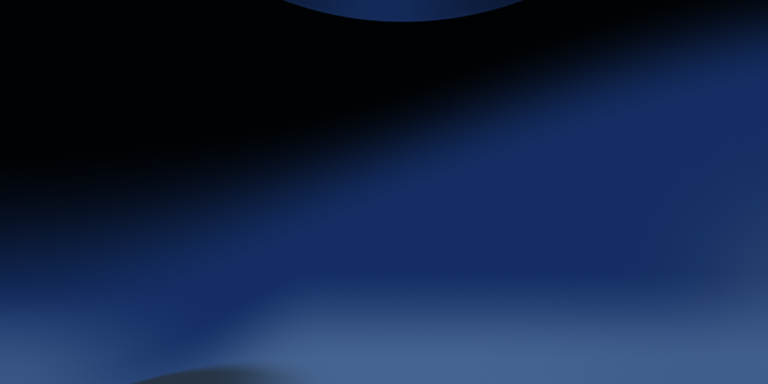
This background is drawn by a Shadertoy shader. Its source:

```glsl
// Night-blue gradient: a soft slanting shadow over a blue field, pale haze
// along the bottom with a dark mound, and a dim disc hanging from the top.
// Layers are blended from smooth masks; a sine hash dithers the gradients.

const vec3 NIGHT = vec3(0.0, 0.005, 0.01);
const vec3 BLUE  = vec3(0.078, 0.180, 0.390);
const vec3 HAZE  = vec3(0.285, 0.405, 0.580);
const vec3 SLATE = vec3(0.225, 0.330, 0.470);
const vec3 MOUND = vec3(0.150, 0.205, 0.270);
const vec3 DISC  = vec3(0.075, 0.165, 0.350);

float hash(vec2 p) {
    return fract(sin(dot(p, vec2(127.1, 311.7))) * 43758.5453);
}

// 1 below the edge, 0 above it, with a soft band of the given half width
float below(float y, float edge, float halfWidth) {
    return 1.0 - smoothstep(edge - halfWidth, edge + halfWidth, y);
}

// Soft elliptical glow, 1 at its centre
float glow(vec2 p, vec2 centre, vec2 radius) {
    vec2 d = (p - centre) / radius;
    return exp(-dot(d, d));
}

// Blue field rising to the right beneath the shadow
vec3 slopeField(vec2 p) {
    float edge = 0.37 + 0.60 * smoothstep(-0.1, 2.4, p.x);
    float softness = mix(0.25, 0.15, smoothstep(0.0, 1.1, p.x));
    return mix(NIGHT, BLUE, below(p.y, edge, softness));
}

// Pale haze: a broad bank, a fainter left bank and a dim right margin
vec3 addHaze(vec3 base, vec2 p) {
    float bankEdge = 0.18 - 0.26 * (1.0 - smoothstep(0.25, 0.85, p.x));
    float bank = below(p.y, bankEdge, 0.13);
    float left = below(p.y, 0.15, 0.13) * (1.0 - smoothstep(0.0, 0.65, p.x));
    float right = glow(p, vec2(2.08, 0.22), vec2(0.24, 0.25));
    base = mix(base, SLATE, 0.55 * right);
    base = mix(base, HAZE, 0.68 * left);
    return mix(base, HAZE, bank * mix(0.94, 0.80, smoothstep(1.2, 2.0, p.x)));
}

// Dark mound, crisp on its left shoulder and dissolving to the right
vec3 addMound(vec3 base, vec2 p) {
    float crest = 0.046 - 0.52 * (p.x - 0.64) * (p.x - 0.64);
    float softness = mix(0.006, 0.035, smoothstep(0.42, 0.8, p.x));
    float fade = 1.0 - smoothstep(0.52, 0.88, p.x);
    return mix(base, MOUND, below(p.y, crest, softness) * fade);
}

// Large disc of which only the lowest part is visible
vec3 addDisc(vec3 base, vec2 p, float pixel) {
    float d = length(p - vec2(1.05, 1.839)) - 0.896;
    float shade = 0.55 + 0.45 * glow(p, vec2(1.0, 1.0), vec2(0.22, 0.2));
    float rim = exp(-abs(d + 0.004) / 0.004);
    vec3 surface = DISC * shade + 0.03 * rim * HAZE;
    return mix(base, surface, 1.0 - smoothstep(-pixel, pixel, d));
}

void mainImage(out vec4 fragColor, in vec2 fragCoord) {
    vec2 p = fragCoord / iResolution.xy * vec2(2.0, 1.0);
    float pixel = 1.0 / iResolution.y;

    vec3 color = slopeField(p);
    color = addHaze(color, p);
    color = addMound(color, p);
    color = addDisc(color, p, pixel);

    // Fine dither against banding
    color += (hash(fragCoord) - 0.5) / 255.0;
    fragColor = vec4(clamp(color, 0.0, 1.0), 1.0);
}
```
